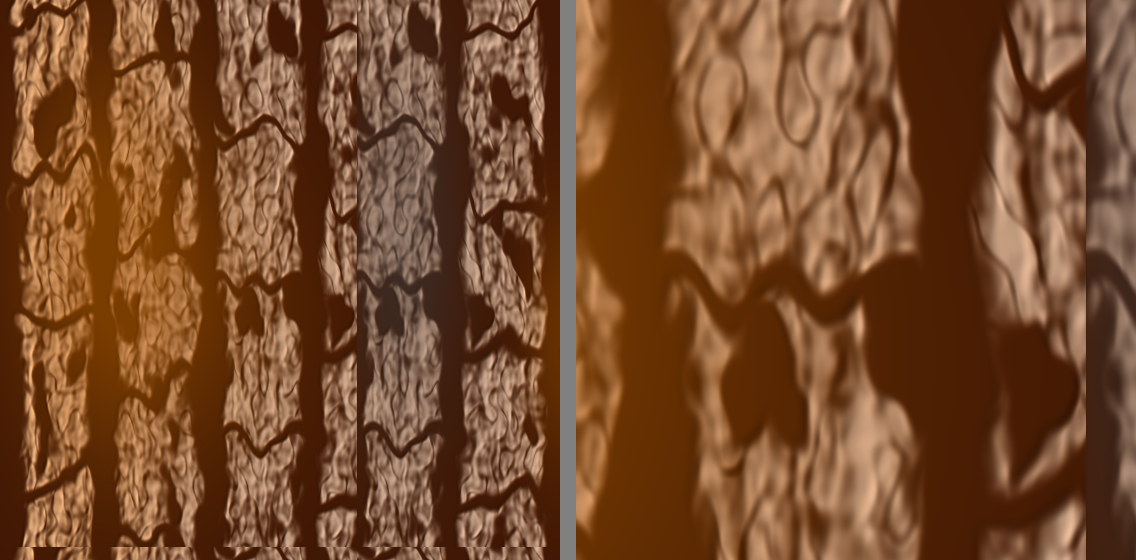
Left, the full canvas; right, a detail of the centre.
This texture is drawn by a three.js fragment shader. Its source:

```glsl
// Weathered tree bark: upright plates of fibrous ridges split by deep grooves.
// A height field of warped gradient noise is lit from the side, then tinted
// by broad patches of amber glow and cool grey shade.
varying vec2 vUv;

vec2 randomGradient(vec2 cell) {
  vec2 k = vec2(dot(cell, vec2(127.1, 311.7)), dot(cell, vec2(269.5, 183.3)));
  return 2.0 * fract(sin(k) * 43758.55) - 1.0;
}

float gradientNoise(vec2 p) {
  vec2 i = floor(p), f = fract(p);
  vec2 u = f * f * f * (f * (f * 6.0 - 15.0) + 10.0);
  vec2 e = vec2(1.0, 0.0);
  float low = mix(dot(randomGradient(i), f),
                  dot(randomGradient(i + e), f - e), u.x);
  float high = mix(dot(randomGradient(i + e.yx), f - e.yx),
                   dot(randomGradient(i + 1.0), f - 1.0), u.x);
  return mix(low, high, u.y);
}

// Soft elliptical patch of light or shade
float patchAt(vec2 p, vec2 centre, vec2 size) {
  vec2 d = (p - centre) / size;
  return exp(-dot(d, d));
}

// Height of the bark: 0 in the grooves, about 1 on the ridges
float barkHeight(vec2 p) {
  vec2 w = p;
  w.x += 0.018 * gradientNoise(p * vec2(9.0, 6.0));
  w += 0.007 * vec2(gradientNoise(p * vec2(38.0, 26.0) + 7.0),
                    gradientNoise(p * vec2(42.0, 30.0) + 31.0));

  // Upright plates with ragged grooves between them
  float column = w.x * 5.4;
  float toGroove = abs(fract(column + 0.5) - 0.5);
  float ragged = 0.2 * gradientNoise(w * vec2(12.0, 5.0) + 4.0)
               + 0.1 * gradientNoise(w * vec2(45.0, 18.0) + 12.0);
  float plate = smoothstep(0.08, 0.17, toGroove + ragged);

  // Hollows worn into the plates, and staggered cracks across them
  float hollow = gradientNoise(w * vec2(18.0, 8.0) + 9.0)
               + 0.35 * gradientNoise(w * vec2(50.0, 24.0) + 17.0);
  plate *= smoothstep(-0.32, -0.12, hollow);
  float level = w.y * 3.6 + 0.37 * floor(column)
              + 0.45 * gradientNoise(w * vec2(16.0, 4.0) + 23.0);
  plate *= smoothstep(0.01, 0.06, abs(fract(level) - 0.5));

  // Long fibres, winding veins and fine grain
  float fibre = gradientNoise(w * vec2(64.0, 9.0) + 41.0);
  float vein = abs(gradientNoise(w * vec2(46.0, 20.0) + 53.0));
  float grain = gradientNoise(w * vec2(115.0, 58.0) + 67.0);
  float surface = 0.5 + 0.65 * fibre + 0.45 * grain
                + 0.25 * smoothstep(0.0, 0.16, vein) - 0.1;
  return plate * clamp(surface, 0.0, 1.2);
}

void main() {
  // Seams where the bark pattern starts over
  vec2 p = vUv;
  p.x -= 0.25 * step(0.637, vUv.x);
  p.y += 0.755 * step(vUv.y, 0.024);

  float height = barkHeight(p);
  float relief = height - barkHeight(p + vec2(0.0035, -0.003));

  // Broad patches of tint
  float amber = patchAt(vUv, vec2(0.2, 0.55), vec2(0.17, 0.38));
  amber += 0.35 * patchAt(vUv, vec2(0.4, 0.45), vec2(0.2, 0.3));
  amber += 0.65 * patchAt(vUv, vec2(1.0, 0.4), vec2(0.06, 0.24));
  amber = min(amber, 1.0);
  float grey = patchAt(vUv, vec2(0.72, 0.58), vec2(0.11, 0.36));
  grey *= smoothstep(0.635, 0.639, vUv.x);

  vec3 groove = mix(vec3(0.25, 0.09, 0.015), vec3(0.48, 0.24, 0.0), amber);
  groove = mix(groove, vec3(0.24, 0.17, 0.14), grey);
  vec3 ridge = mix(vec3(0.87, 0.66, 0.48), vec3(0.77, 0.63, 0.53),
                   smoothstep(0.15, 0.4, vUv.x));
  ridge = mix(ridge, vec3(0.74, 0.48, 0.25), 0.85 * amber);
  ridge = mix(ridge, vec3(0.58, 0.48, 0.42), 0.9 * grey);

  // Side light, softer inside the tinted patches
  vec3 color = mix(groove, ridge, smoothstep(0.0, 0.95, height));
  float soften = 1.0 - 0.55 * max(amber, grey);
  color *= 1.0 + 0.45 * soften * clamp(relief, -0.8, 0.8);
  gl_FragColor = vec4(color, 1.0);
}
```
